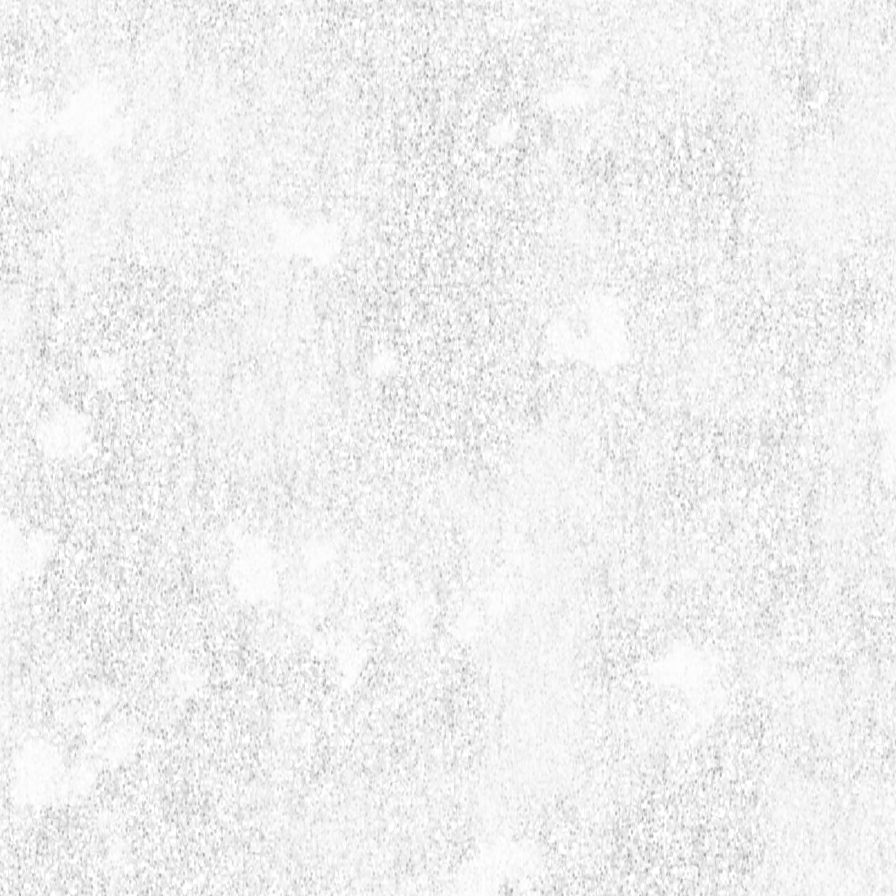
A WebGL 2 fragment shader for this texture map:

```glsl
#version 300 es
precision highp float;

uniform vec2 u_resolution;
out vec4 outColor;

// Two random values per lattice cell
vec2 hash2(vec2 cell) {
  uvec2 q = uvec2(ivec2(cell)) * uvec2(1597u, 3571u);
  uint h = (q.x ^ (q.y << 7)) * 747796405u + 2891336u;
  h = ((h >> 15) ^ h) * 277803u;
  h = (h >> 13) ^ h;
  h *= 668265263u;
  h ^= h >> 16;
  return vec2(h & 65535u, h >> 16) / 65535.0;
}

float valueNoise(vec2 p) {
  vec2 i = floor(p), f = fract(p);
  f = f * f * (3.0 - 2.0 * f);
  float low = mix(hash2(i).x, hash2(i + vec2(1, 0)).x, f.x);
  float high = mix(hash2(i + vec2(0, 1)).x, hash2(i + vec2(1, 1)).x, f.x);
  return mix(low, high, f.y);
}

float fbm(vec2 p, int octaves) {
  float sum = 0.0, weight = 0.5, total = 0.0;
  for (int i = 0; i < octaves; i++) {
    sum += weight * valueNoise(p);
    total += weight;
    weight *= 0.62;
    p = mat2(1.9, 0.3, -0.3, 1.9) * p + 17.3;
  }
  return sum / total;
}

// Cellular pits whose depth varies from cell to cell
float pits(vec2 p) {
  vec2 base = floor(p);
  float depth = 0.0;
  for (int y = -1; y <= 1; y++) {
    for (int x = -1; x <= 1; x++) {
      vec2 cell = base + vec2(x, y);
      float d = length(p - cell - hash2(cell));
      float strength = hash2(cell + 91.0).x;
      depth = max(depth, (1.0 - smoothstep(0.15, 0.5, d)) * strength * strength);
    }
  }
  return depth;
}

// Thin lines along the contours of a noise field
float crackle(vec2 p) {
  return 1.0 - smoothstep(0.0, 0.13, abs(fbm(p, 2) - 0.5));
}

void main() {
  vec2 uv = gl_FragCoord.xy / u_resolution;
  vec2 warped = uv + 0.003 * vec2(sin(uv.y * 41.0 + 3.0 * sin(uv.x * 23.0)), 0.0);

  // Worn regions, broken into small blotches and upright streaks
  float streak = valueNoise(warped * vec2(125.0, 20.0));
  float blotch = fbm(uv * vec2(34.0, 20.0) + 31.0, 3);
  float wear = fbm(uv * vec2(6.5, 5.0) + 8.0, 6);
  wear += 0.3 * (blotch - 0.5) + 0.12 * (streak - 0.5);
  wear = mix(0.3, 1.0, smoothstep(0.28, 0.74, wear));

  // Fine relief: crackle, pits and upright scratches
  float grit = 0.08 * crackle(uv * vec2(160.0, 75.0));
  grit += 0.2 * pits(uv * vec2(235.0, 140.0));
  grit += 0.06 * smoothstep(0.6, 0.9, streak) * valueNoise(uv * vec2(240.0, 70.0));
  grit += 0.14 * (valueNoise(uv * vec2(400.0, 260.0)) - 0.5);

  // Small pale flakes with ragged edges
  float flake = smoothstep(0.64, 0.72, fbm(uv * vec2(9.0, 8.0) + 53.0, 6));

  float shade = 0.018 + wear * (0.012 + grit);
  shade *= 1.0 - 0.75 * flake;
  outColor = vec4(vec3(clamp(0.995 - shade, 0.0, 1.0)), 1.0);
}
```
